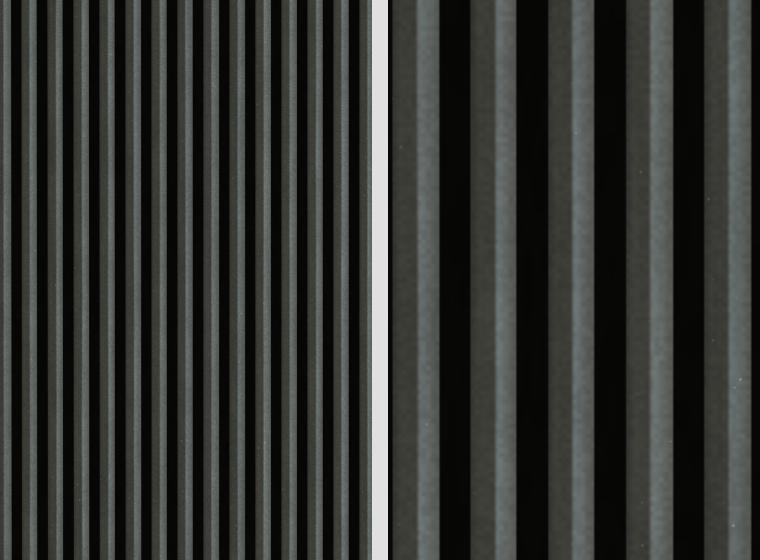
Left, the full canvas; right, a detail of the centre.
Reproduce this texture procedurally as a WebGL 2 fragment shader.

```glsl
#version 300 es
precision highp float;
// Upright dark grey bevelled slats with black gaps, fine grain and dust.

#define PITCH 0.0699        // slat spacing, in canvas widths
#define FIRST_EDGE -0.0125  // left edge of the first slat
#define SLAT_WIDTH 0.595    // share of the pitch
#define RIDGE 0.315         // where the face meets the bevel, share of the pitch
#define LEAN 0.002          // sideways drift of the lower left
#define GRAIN 0.13
#define MOTTLE 0.08
#define DUST_CELL 0.022
#define DUST_SHARE 0.22

uniform vec2 u_resolution;
out vec4 fragColor;

const vec3 GAP = vec3(0.026, 0.026, 0.020);
const vec3 FACE = vec3(0.230, 0.232, 0.210);
const vec3 BEVEL_LIGHT = vec3(0.385, 0.407, 0.398);
const vec3 BEVEL_DARK = vec3(0.330, 0.340, 0.320);
const vec3 SHEEN = vec3(0.015, 0.030, 0.034);

float hash(vec2 p) {
    return fract(sin(dot(p, vec2(127.1, 311.7))) * 43758.5453);
}

float noise(vec2 p) {
    vec2 i = floor(p), f = fract(p);
    f = f * f * (3.0 - 2.0 * f);
    return mix(mix(hash(i), hash(i + vec2(1, 0)), f.x),
               mix(hash(i + vec2(0, 1)), hash(i + vec2(1, 1)), f.x), f.y);
}

// Smooth step centred on an edge
float edge(float at, float x, float softness) {
    return smoothstep(at - softness, at + softness, x);
}

// Sparse pale specks, at most one in each grid cell
float dust(vec2 p, float pixel) {
    vec2 cell = floor(p / DUST_CELL);
    vec2 centre = 0.15 + 0.7 * vec2(hash(cell + 3.1), hash(cell + 7.7));
    float radius = mix(0.0006, 0.0015, hash(cell + 11.3));
    float d = length(p - (cell + centre) * DUST_CELL);
    float present = step(hash(cell + 19.9), DUST_SHARE);
    float strength = mix(0.03, 0.17, pow(hash(cell + 23.5), 3.0));
    return present * strength * (1.0 - smoothstep(radius - pixel, radius + pixel, d));
}

void main() {
    vec2 p = gl_FragCoord.xy / u_resolution.x;
    float height = gl_FragCoord.y / u_resolution.y;
    float pixel = 1.0 / u_resolution.x;

    // Slat number and position across it; the seam lies inside the gap
    float drift = LEAN * (1.0 - height) * max(1.0 - 1.8 * p.x, 0.0);
    float s = (p.x - FIRST_EDGE - drift) / PITCH;
    float id = floor(s + 0.2);
    float x = s - id;
    float soft = max(0.7 * pixel / PITCH, 0.018);

    // Slight differences from slat to slat
    float wobble = (noise(vec2(id * 5.3, p.y * 3.0)) - 0.5) * 0.014;
    float ridge = RIDGE + wobble + (hash(vec2(id, 2.0)) - 0.5) * 0.03;
    float right = SLAT_WIDTH + (hash(vec2(id, 5.0)) - 0.5) * 0.02;
    float tone = 0.97 + 0.06 * hash(vec2(id, 9.0));

    // Shaded face, then a bevel that fades away from the ridge
    float across = clamp((x - ridge) / (right - ridge), 0.0, 1.0);
    vec3 face = FACE * mix(0.88, 1.04, smoothstep(0.0, 0.12, x));
    vec3 bevel = mix(BEVEL_LIGHT, BEVEL_DARK, smoothstep(0.35, 1.0, across));
    vec3 color = mix(face, bevel, edge(ridge, x, soft + 0.015));
    float glint = exp(-pow((x - ridge - 0.05) / 0.04, 2.0));
    color += SHEEN * glint * (0.6 + 0.8 * noise(vec2(id * 3.7, p.y * 9.0)));

    // Surface wear: broad mottling, long streaks, fine grain and dust
    float mottle = noise(p * vec2(40.0, 14.0) + id) - 0.5;
    float streak = noise(p * vec2(260.0, 11.0)) - 0.5;
    float grain = noise(p * 230.0) - 0.5;
    color *= tone * (1.0 + MOTTLE * (mottle + 0.6 * streak) + GRAIN * grain);
    color += dust(p, pixel);

    // Cut the slat out of the dark gap
    float slat = edge(0.0, x, soft) * (1.0 - edge(right, x, soft));
    vec3 gap = GAP * (0.85 + 0.3 * noise(p * vec2(120.0, 30.0)));
    fragColor = vec4(mix(gap, color, slat), 1.0);
}
```
